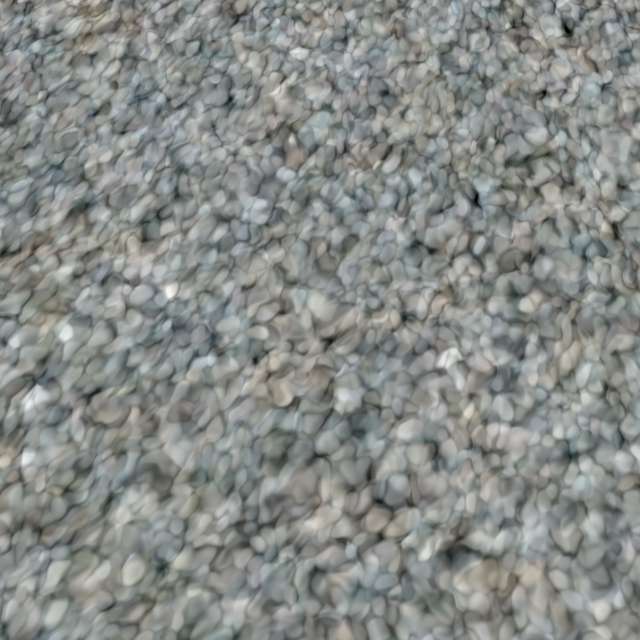
Give the GLSL for this texture, as a three.js fragment shader.

```glsl
// Soft, slightly blurred grey gravel receding towards the top of the canvas.
// Two layers of smoothly blended, stretched Voronoi stones carry tone and tint;
// soft broken shadows fill the hollows, and broad noise groups the tints.

varying vec2 vUv;

const vec3 STONE_GREY = vec3(0.599, 0.610, 0.598);
const vec3 WARM_SHIFT = vec3(0.030, 0.004, -0.030);
const vec3 TEAL_SHIFT = vec3(-0.022, 0.008, 0.004);
const vec3 SHADOW_DROP = vec3(0.345, 0.335, 0.335);
const float RECESSION = 0.45;

// Four random values from one lattice point, without sine
vec4 hash4(vec2 p) {
  vec4 h = fract(p.xyxy * vec4(0.1031, 0.1030, 0.0973, 0.1099));
  h += dot(h, h.wzxy + 33.33);
  return fract((h.xxyz + h.yzzw) * h.zywx);
}

// Smooth value noise, 0 to 1
float noise(vec2 p) {
  vec2 cell = floor(p);
  vec2 f = fract(p);
  f = f * f * (3.0 - 2.0 * f);
  float low = mix(hash4(cell).x, hash4(cell + vec2(1.0, 0.0)).x, f.x);
  float high = mix(hash4(cell + vec2(0.0, 1.0)).x, hash4(cell + 1.0).x, f.x);
  return mix(low, high, f.y);
}

// Two independent noises centred on zero, for bending coordinates
vec2 wobble(vec2 p) {
  return vec2(noise(p), noise(p + 40.0)) - 0.5;
}

// Ground coordinates: stones shrink evenly with height on the canvas
vec2 groundPlane(vec2 uv) {
  float depth = 1.0 - RECESSION * uv.y;
  return vec2((uv.x - 0.5) / depth, -log(depth) / RECESSION);
}

// Turn the long axis of the stones to an angle, then scale each axis
vec2 stretchAlong(vec2 p, float angle, vec2 density) {
  float c = cos(angle);
  float s = sin(angle);
  return vec2(c * p.x + s * p.y, c * p.y - s * p.x) * density;
}

// One layer of stones: x = tone, y = shadow, z = warmth, w = teal
vec4 stoneLayer(vec2 p, float softness) {
  vec2 base = floor(p);
  float total = 0.0;
  vec3 blend = vec3(0.0);

  for (int j = -1; j <= 1; j++) {
    for (int i = -1; i <= 1; i++) {
      vec2 cell = base + vec2(float(i), float(j));
      vec4 place = hash4(cell);
      vec4 look = hash4(cell + 71.7);
      vec2 offset = p - cell - 0.04 - 0.92 * place.xy;

      // Each stone has its own tone and a randomly tilted face
      float tone = 0.34 * (look.x - 0.5) + 0.40 * step(0.995, look.w);
      tone += 0.36 * dot(offset, place.zw - vec2(0.55, 0.35));
      float weight = exp(-softness * dot(offset, offset));
      blend += weight * vec3(tone, look.yz * 2.0 - 1.0);
      total += weight;
    }
  }
  blend /= total;

  // Hollows far from every stone darken softly, in broken patches
  float hollow = smoothstep(0.10, 0.44, -log(total) / softness);
  float broken = smoothstep(0.25, 0.75, noise(p * 0.9 + 19.0));
  return vec4(blend.x, hollow * mix(0.35, 1.0, broken), blend.yz);
}

void main() {
  vec2 ground = groundPlane(vUv);

  // Uneven ground bends the rows, and finer bends roughen the stones
  vec2 p = ground + 0.020 * wobble(ground * 9.0) + 0.014 * wobble(ground * 34.0);
  vec4 coarse = stoneLayer(stretchAlong(p, 0.68, vec2(23.0, 34.0)), 10.0);
  vec4 fine = stoneLayer(stretchAlong(p + 3.7, 1.15, vec2(37.0, 52.0)), 9.0);

  float tone = 0.60 * coarse.x + 0.58 * fine.x;
  float shadow = 0.52 * coarse.y + 0.52 * fine.y;
  tone += 0.03 * (noise(ground * 6.0 + 8.0) - 0.5);
  tone += 0.05 * (noise(ground * 70.0) - 0.5);

  // Stone tints, gathered into loose patches
  float warmth = 0.55 * coarse.z + 0.3 * fine.z;
  warmth += 1.2 * (noise(ground * 11.0 + 23.0) - 0.5);
  float teal = 0.5 * coarse.w + 0.3 * fine.w;
  teal += 1.0 * (noise(ground * 13.0 + 57.0) - 0.5);

  vec3 color = STONE_GREY + tone - SHADOW_DROP * shadow;
  color += WARM_SHIFT * warmth + TEAL_SHIFT * teal;
  gl_FragColor = vec4(clamp(color, 0.0, 1.0), 1.0);
}
```
